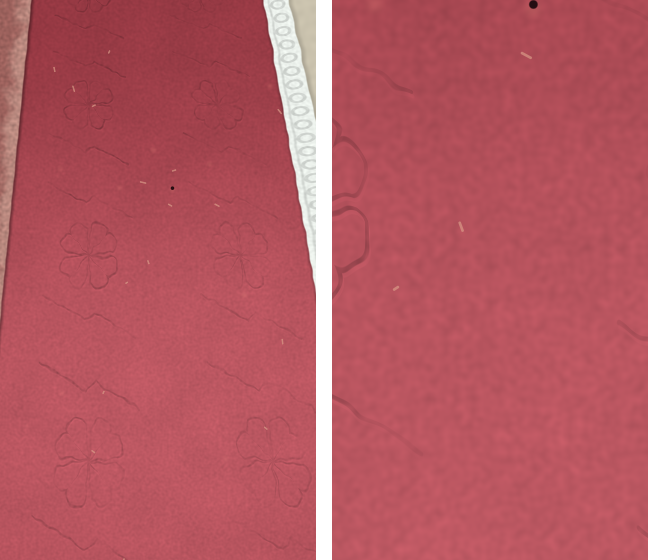
Left, the full canvas; right, a detail of the centre.
Give the GLSL for this texture, as a Shadertoy shader.

```glsl
#define PILE_DARK vec3(0.59, 0.225, 0.265)
#define PILE_LIGHT vec3(0.74, 0.345, 0.385)
#define FRINGE vec3(0.91, 0.93, 0.91)
#define FLOOR vec3(0.79, 0.76, 0.68)
#define OLD_RUG vec3(0.61, 0.38, 0.36)
#define WORN vec3(0.73, 0.54, 0.50)
#define LINE_WIDTH 0.0011
#define LINE_DEPTH 0.21
#define ROW_RATIO 1.365
#define GRAIN 0.085
#define LINT_COUNT 16

vec2 hash2(vec2 p) {
    vec3 q = fract(p.xyx * vec3(0.1031, 0.1030, 0.0973));
    q += dot(q, q.yzx + 33.33);
    return fract((q.xx + q.yz) * q.zy);
}

float gradientNoise(vec2 p) {
    vec2 i = floor(p), f = fract(p);
    vec2 w = f * f * f * (f * (f * 6.0 - 15.0) + 10.0);
    vec2 o = vec2(0.0, 1.0);
    float a = dot(hash2(i) * 2.0 - 1.0, f);
    float b = dot(hash2(i + o.yx) * 2.0 - 1.0, f - o.yx);
    float c = dot(hash2(i + o.xy) * 2.0 - 1.0, f - o.xy);
    float d = dot(hash2(i + o.yy) * 2.0 - 1.0, f - o.yy);
    return mix(mix(a, b, w.x), mix(c, d, w.x), w.y);
}

float segment(vec2 p, vec2 a, vec2 b) {
    vec2 d = b - a;
    return length(p - a - d * clamp(dot(p - a, d) / dot(d, d), 0.0, 1.0));
}

// Outline of four heart petals, folded down to one tapered lobe
float flower(vec2 p) {
    vec2 q = abs(p);
    if (q.y > q.x) q = q.yx;
    vec2 tip = vec2(0.13, 0.065);
    float h = clamp(dot(q, tip) / dot(tip, tip), 0.0, 1.0);
    return abs(length(q - tip * h) - 0.056 * h);
}

// Slanting stroke, small step back, second stroke
float zigzag(vec2 p) {
    float d = segment(p, vec2(-0.29, -0.10), vec2(-0.02, 0.03));
    d = min(d, segment(p, vec2(-0.02, 0.03), vec2(0.04, -0.01)));
    return min(d, segment(p, vec2(0.04, -0.01), vec2(0.29, 0.12)));
}

// Receding grid of motifs; p has y running down
float engraving(vec2 p, float px) {
    float size = 0.2 + 0.155 * p.y;
    vec2 grid = vec2((p.x - 0.158) / size, log((p.y + 0.552) / 0.738) / log(ROW_RATIO));
    grid += 0.022 * vec2(gradientNoise(grid * 17.0), gradientNoise(grid * 17.0 + 40.0));
    vec2 id = floor(grid + vec2(0.5, 0.2));
    vec2 cell = grid - id;
    float d = min(flower(cell), min(zigzag(cell - vec2(0.0, 0.32)), zigzag(cell - vec2(0.0, 0.66))));
    float line = 1.0 - smoothstep(LINE_WIDTH - 0.5 * px, LINE_WIDTH + px, d * size);
    // Uneven wear and beaded stitches
    float wear = smoothstep(-0.3, 0.25, gradientNoise(grid * 6.0 + 9.0));
    float beads = 0.75 + 0.6 * gradientNoise(p * 170.0);
    return line * beads * mix(0.25, 1.0, wear) * mix(1.0, 0.75, step(0.5, id.x));
}

vec3 pile(vec2 p, float px) {
    float light = smoothstep(-0.05, 0.72, p.y + 0.12 * gradientNoise(p * 3.0));
    light -= 0.9 * pow(abs(p.x - 0.3), 2.0) + 0.12 * smoothstep(0.8, 1.05, p.y);
    vec3 col = mix(PILE_DARK, PILE_LIGHT, light);
    float grain = gradientNoise(p * 190.0) + 0.6 * gradientNoise(p * 95.0 + 7.0);
    col *= 1.0 + GRAIN * grain + 0.05 * gradientNoise(p * 14.0);
    // Groove with a lit lower lip
    col *= 1.0 - LINE_DEPTH * engraving(p, px);
    col *= 1.0 + 0.3 * LINE_DEPTH * engraving(p - vec2(0.0008, 0.0026), px);

    // Lint, faint stains and a few dark crumbs
    for (int i = 0; i < LINT_COUNT; i++) {
        float k = float(i);
        vec2 at = hash2(vec2(k, 3.7)) * vec2(0.5, 1.0) + vec2(0.04, 0.0);
        vec2 r = hash2(vec2(k, 11.3));
        vec2 dir = vec2(cos(r.x * 6.28), sin(r.x * 6.28)) * mix(0.001, 0.005, r.y);
        float lint = 1.0 - smoothstep(0.0004, 0.0006 + px, segment(p, at - dir, at + dir));
        col = mix(col, vec3(0.86, 0.62, 0.54), 0.65 * lint);
        vec2 stain = hash2(vec2(k, 23.9)) * vec2(0.5625, 1.0);
        col += vec3(0.07, 0.06, 0.04) * (1.0 - smoothstep(0.0, 0.008, length(p - stain))) * r.x;
    }
    float crumb = length(p - vec2(0.307, 0.336));
    return mix(col, vec3(0.15, 0.05, 0.07), 1.0 - smoothstep(0.002, 0.0025 + px, crumb));
}

// Curled white yarn along the right border
vec3 fringe(float across, float along) {
    vec2 loopCell = vec2(across - 0.55, fract(along * 42.0 + 0.3 * across) - 0.5);
    float curl = abs(length(loopCell * vec2(1.2, 1.0)) - 0.3);
    float shade = 0.13 * (1.0 - smoothstep(0.03, 0.12, curl));
    shade += 0.12 * (1.0 - smoothstep(0.0, 0.08, abs(across - 0.2)));
    return FRINGE * (1.02 - shade + 0.08 * gradientNoise(vec2(across * 8.0, along * 180.0)));
}

void mainImage(out vec4 fragColor, in vec2 fragCoord) {
    float px = 1.0 / iResolution.y;
    vec2 p = fragCoord / iResolution.xy;
    p = vec2(p.x * 0.5625, 1.0 - p.y);
    float ragged = 0.004 * gradientNoise(p.yy * vec2(40.0, 9.0));
    float left = 0.056 - 0.098 * p.y + 0.4 * ragged;
    float right = 0.469 + 0.18 * p.y + ragged;
    float outer = 0.514 + 0.225 * p.y + ragged;

    vec3 col = pile(p, px);
    // Soft dark roll at the cut edges
    col *= 1.0 - 0.35 * (1.0 - smoothstep(0.0, 0.008, p.x - left));
    col *= 1.0 - 0.2 * (1.0 - smoothstep(0.0, 0.006, right - p.x));

    // Faded rug on the left, palest beside the edge
    float patches = gradientNoise(p * 28.0) + 0.5 * gradientNoise(p * 80.0);
    float worn = smoothstep(0.035, 0.005, left - p.x + 0.025 * patches);
    vec3 oldRug = mix(OLD_RUG, WORN, worn) * (1.0 + 0.2 * gradientNoise(p * 150.0));
    col = mix(oldRug, col, smoothstep(-px, px, p.x - left));

    // Fringe and bare floor on the right
    vec3 border = fringe((p.x - right) / (outer - right), p.y);
    col = mix(col, border, smoothstep(-px, px, p.x - right));
    vec3 ground = FLOOR * (1.0 + 0.06 * gradientNoise(p * 60.0));
    ground *= 0.85 + 0.15 * smoothstep(0.0, 0.012, p.x - outer);
    col = mix(col, ground, smoothstep(-px, px, p.x - outer));
    fragColor = vec4(clamp(col, 0.0, 1.0), 1.0);
}
```
